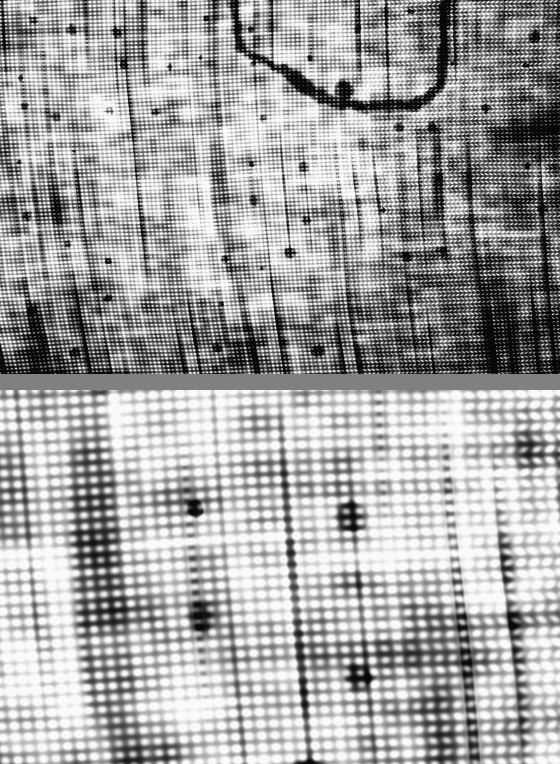
Top: the whole. Bottom: its middle third, enlarged.
Give the GLSL for this texture, as a WebGL 1 fragment shader.

```glsl
precision highp float;
uniform vec2 u_resolution;

float hash(vec2 p) {
  p = fract(p * vec2(0.1031, 0.1137));
  p += dot(p, p.yx + 33.33);
  return fract((p.x + p.y) * p.x * 7.13);
}

float noise(vec2 p) {
  vec2 i = floor(p), f = fract(p);
  f = f * f * (3.0 - 2.0 * f);
  return mix(mix(hash(i), hash(i + vec2(1, 0)), f.x),
             mix(hash(i + vec2(0, 1)), hash(i + vec2(1, 1)), f.x), f.y);
}

float cloud(vec2 p) {
  float sum = 0.0, gain = 0.5;
  for (int i = 0; i < 4; i++) {
    sum += gain * noise(p);
    p = p * 2.1 + 17.3;
    gain *= 0.5;
  }
  return sum;
}

float segment(vec2 p, vec2 a, vec2 b) {
  vec2 d = b - a;
  return length(p - a - d * clamp(dot(p - a, d) / dot(d, d), 0.0, 1.0));
}

// Dark curved seam hanging from the top edge
float seam(vec2 p) {
  p += 0.012 * (vec2(noise(p * 45.0), noise(p * 45.0 + 70.0)) - 0.5);
  float d = segment(p, vec2(0.62, 1.02), vec2(0.64, 0.87)) + 0.003;
  d = min(d, segment(p, vec2(0.64, 0.87), vec2(0.76, 0.81)) + 0.005);
  d = min(d, segment(p, vec2(0.76, 0.81), vec2(0.86, 0.74)) - 0.004);
  d = min(d, segment(p, vec2(0.86, 0.74), vec2(0.98, 0.713)));
  d = min(d, segment(p, vec2(0.98, 0.713), vec2(1.11, 0.718)));
  d = min(d, segment(p, vec2(1.11, 0.718), vec2(1.18, 0.77)));
  d = min(d, segment(p, vec2(1.18, 0.77), vec2(1.195, 1.02)) + 0.002);
  d = min(d, length(p - vec2(0.918, 0.757)) - 0.012);
  return 1.0 - smoothstep(0.005, 0.022, d);
}

// Small scattered blots, one per grid cell
float blots(vec2 p) {
  vec2 cell = floor(p * 8.0);
  vec2 center = 0.2 + 0.6 * vec2(hash(cell + 5.0), hash(cell + 41.0));
  float radius = mix(0.04, 0.12, hash(cell + 83.0));
  float d = length(fract(p * 8.0) - center) + 0.07 * (noise(p * 90.0) - 0.5);
  return (1.0 - smoothstep(radius * 0.5, radius * 1.4, d)) * step(0.45, hash(cell + 19.0));
}

void main() {
  vec2 p = gl_FragCoord.xy / u_resolution.y;

  // Cloth coordinates: leaning warp, nearly level weft
  float warp = p.x + 0.19 * p.y - 0.07 * p.y * p.y - 0.05 * p.x * p.y + 0.008 * noise(p * 5.0);
  float weft = p.y - 0.035 * p.x + 0.008 * noise(p * 4.0 + 30.0);
  vec2 thread = vec2(warp * 88.0, weft * 98.0);

  // Broad light and shade
  vec2 glow = (p - vec2(0.68, 0.6)) * vec2(1.7, 1.5);
  float tone = 0.65 + 0.26 * exp(-2.5 * dot(glow, glow));
  tone -= 0.27 * smoothstep(0.42, 0.0, p.y + 0.12 * (cloud(p * 5.0) - 0.5));
  tone -= 0.22 * smoothstep(0.9, 1.5, p.x);
  tone += 0.55 * (cloud(p * vec2(9.0, 13.0)) - 0.47);
  tone += 0.34 * (noise(thread * vec2(0.35, 0.5)) - 0.5);

  // Uneven threads and long dark pulls
  tone += 0.30 * (noise(vec2(thread.x, weft * 7.0)) - 0.5);
  tone += 0.26 * (noise(vec2(warp * 9.0, thread.y)) - 0.5);
  float pull = smoothstep(0.68, 0.92, noise(vec2(thread.x * 0.8, weft * 2.2 + 50.0)));
  tone -= 0.55 * pull * (0.55 + 0.45 * noise(thread * vec2(0.5, 0.25)));

  // Bright grains, staggered towards the right
  float stagger = 1.6 * smoothstep(0.75, 1.2, p.x) * sin(3.14159 * thread.y);
  float across = cos(6.28318 * thread.x + stagger);
  float along = cos(6.28318 * thread.y);
  float weave = 0.15 * across + 0.20 * along + 0.10 * across * along;
  tone += weave * mix(0.7, 1.25, noise(thread * 0.6 + 9.0));

  // Stains
  float smudge = segment(p, vec2(1.33, 0.635), vec2(1.52, 0.68)) + 0.05 * (cloud(p * 25.0) - 0.5);
  tone -= 0.28 * (1.0 - smoothstep(0.01, 0.05, smudge));
  tone -= 0.50 * blots(p);
  tone -= 0.72 * seam(p);

  float ink = smoothstep(-0.02, 1.08, tone);
  gl_FragColor = vec4(vec3(mix(0.03, 0.98, ink)), 1.0);
}
```
